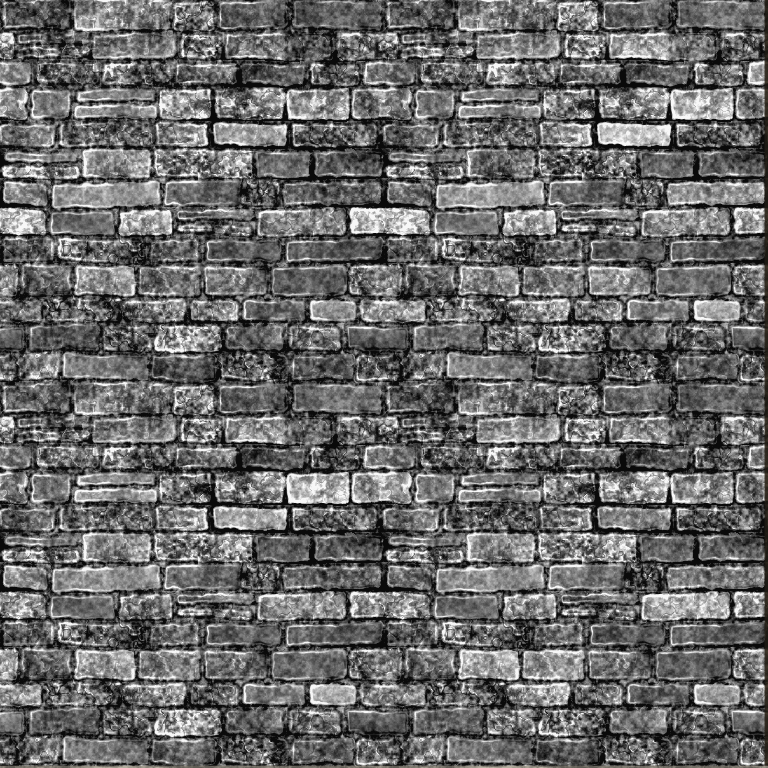
Reproduce this texture procedurally as a WebGL 2 fragment shader.

```glsl
#version 300 es
precision highp float;
precision highp int;
// Weathered grey brickwork: a wrapping layout of uneven courses, laid two by two.
// Each brick is a rough rounded box with its own tone, pitting, thin rim and shadow;
// periodic noise keeps the layout seamless while tones differ between repeats.
uniform vec2 u_resolution;
out vec4 outColor;

const float TILES = 2.0;          // layout repeats across and down
const float COURSES = 13.0;       // brick courses in one repeat
const float MIN_BRICKS = 5.0;     // bricks in a course, sometimes one more
const float COURSE_JITTER = 0.08;
const float BRICK_JITTER = 0.27;
const float HALF_JOINT = 0.0065;  // lengths below are in repeat units
const float CORNER = 0.009;
const float ROUGHNESS = 0.011;
const float WARP = 0.016;
const float SPLIT_CHANCE = 0.06;
const float MORTAR_TONE = 0.38;
const float DARK_BRICK = 0.33;
const float PALE_BRICK = 0.74;
const float GRAIN = 0.85;
const float BLOTCH = 0.45;
const float VEIN = 0.30;
const float REPEAT_VARIATION = 0.4;
const vec3 RIGHT_EDGE = vec3(0.15, 0.13, 0.10);
const vec3 BOTTOM_EDGE = vec3(0.60, 0.58, 0.53);

// Integer hash on a quarter-unit lattice
float hash(vec2 p) {
  uvec2 v = uvec2(ivec2(floor(p * 4.0 + 0.5)) + 4096);
  uint h = v.x * 73856093u ^ v.y * 19349663u;
  h = (h ^ (h >> 15u)) * 73244475u;
  h = (h ^ (h >> 13u)) * 73244475u;
  h ^= h >> 16u;
  return float(h & 65535u) / 65535.0;
}

// Value noise that wraps after 'period' cells
float noise(vec2 p, float period, float seed) {
  vec2 i = floor(p), f = fract(p);
  f = f * f * (3.0 - 2.0 * f);
  vec2 a = mod(i, period) + seed, b = mod(i + 1.0, period) + seed;
  return mix(mix(hash(a), hash(vec2(b.x, a.y)), f.x),
             mix(hash(vec2(a.x, b.y)), hash(b), f.x), f.y);
}

float fbm(vec2 p, float frequency, float seed) {
  float sum = 0.0, weight = 0.5;
  for (int k = 0; k < 3; k++) {
    sum += weight * noise(p * frequency, frequency, seed + float(k) * 17.0);
    frequency *= 2.0;
    weight *= 0.5;
  }
  return sum / 0.875;
}

float boundary(float i, float count, float seed, float jitter) {
  return i + jitter * (2.0 * hash(vec2(mod(i, count), seed)) - 1.0);
}

// Index, start and end of the uneven interval that holds x
vec3 span(float x, float count, float seed, float jitter) {
  float i = floor(x);
  if (x < boundary(i, count, seed, jitter)) i -= 1.0;
  else if (x >= boundary(i + 1.0, count, seed, jitter)) i += 1.0;
  return vec3(i, boundary(i, count, seed, jitter), boundary(i + 1.0, count, seed, jitter));
}

float roundedBox(vec2 p, vec2 halfSize, float radius) {
  vec2 q = abs(p) - halfSize + radius;
  return length(max(q, 0.0)) + min(max(q.x, q.y), 0.0) - radius;
}

void main() {
  vec2 uv = gl_FragCoord.xy / u_resolution;
  vec2 p = uv * TILES;
  float soft = max(0.6 * TILES / u_resolution.y, 0.0015);

  // Courses, then bricks along each course
  vec2 q = p + WARP * (vec2(fbm(p, 5.0, 3.0), fbm(p, 6.0, 41.0)) - 0.5);
  vec3 course = span(q.y * COURSES, COURSES, 2.0, COURSE_JITTER);
  float row = mod(course.x, COURSES);
  float count = MIN_BRICKS + step(0.5, hash(vec2(row, 91.0)));
  float along = q.x * count + 0.5 * row + 0.4 * hash(vec2(row, 53.0));
  vec3 brick = span(along, count, row + 7.0, BRICK_JITTER);
  vec2 id = vec2(mod(brick.x, count), row);

  vec2 scale = vec2(count, COURSES);
  vec2 halfSize = 0.5 * vec2(brick.z - brick.y, course.z - course.y) / scale;
  vec2 d = (vec2(along, q.y * COURSES) - 0.5 * vec2(brick.y + brick.z, course.y + course.z)) / scale;

  // A few bricks are two thin ones stacked
  if (hash(id + 61.0) < SPLIT_CHANCE) {
    halfSize.y *= 0.5;
    float side = d.y < 0.0 ? -1.0 : 1.0;
    d.y -= side * halfSize.y;
    id.y += 0.25 * side;
  }
  d.y += d.x * 0.07 * (hash(id + 19.0) - 0.5);
  halfSize -= HALF_JOINT * (0.6 + 0.8 * hash(id + 29.0));
  float dist = roundedBox(d, halfSize, CORNER) + ROUGHNESS * (fbm(p, 40.0, 5.0) - 0.5);
  float inside = smoothstep(-soft, soft, -dist);

  // Surface: fine grain, soft blotches, pale and dark flaking lines
  float grain = fbm(p, 110.0, 11.0) - 0.5;
  float blotch = fbm(p, 22.0, 23.0) - 0.5;
  float flake = fbm(p + 0.01 * blotch, 34.0, 31.0) - 0.5;
  float pale = smoothstep(0.035, 0.0, abs(flake - 0.04));
  float dark = smoothstep(0.045, 0.0, abs(flake + 0.04));
  float wear = hash(id + 37.0);
  float region = smoothstep(0.45, 0.68, fbm(p, 3.0, 47.0));

  float tint = mix(hash(id + 11.0), hash(vec2(brick.x, course.x) + 71.0), REPEAT_VARIATION);
  float face = mix(DARK_BRICK, PALE_BRICK, tint * tint * (0.85 + 0.4 * region));
  face += 0.10 * dot(d / halfSize, vec2(hash(id + 43.0), hash(id + 59.0)) - 0.4);
  face += (0.35 + 0.8 * wear) * (GRAIN * grain + BLOTCH * blotch);
  face += VEIN * wear * (pale - dark) * (0.7 + 2.0 * grain);

  // Thin pale rim, stronger on top and left, broken by wear
  float rim = exp(-pow((dist + 0.0045) / 0.0025, 2.0));
  float lit = 0.5 + 0.4 * clamp((d.y - d.x) / halfSize.y, -1.0, 1.0);
  face += rim * (0.32 * lit + 0.9 * blotch);

  // Grey mortar, with deep shadow in places, mainly under bricks
  float below = smoothstep(0.4, -0.9, d.y / halfSize.y);
  float groove = exp(-pow((dist - 0.004) / 0.004, 2.0));
  float depth = groove * (0.13 + 0.12 * below)
              + smoothstep(-0.001, 0.005, dist) * region * (0.12 + 0.25 * below);
  float mortar = MORTAR_TONE + 0.75 * grain + 0.3 * blotch + 0.12 * (pale - dark) - depth;

  float tone = mix(mortar, face, inside);
  tone = clamp(0.41 + 1.2 * (tone - 0.40), 0.04, 0.97);

  // Thin worn strips on the right and bottom
  vec3 color = mix(vec3(tone), RIGHT_EDGE * (0.7 + tone), smoothstep(0.994, 0.997, uv.x));
  color = mix(color, BOTTOM_EDGE * (0.6 + 0.6 * tone), smoothstep(0.004, 0.002, uv.y));
  outColor = vec4(color, 1.0);
}
```
